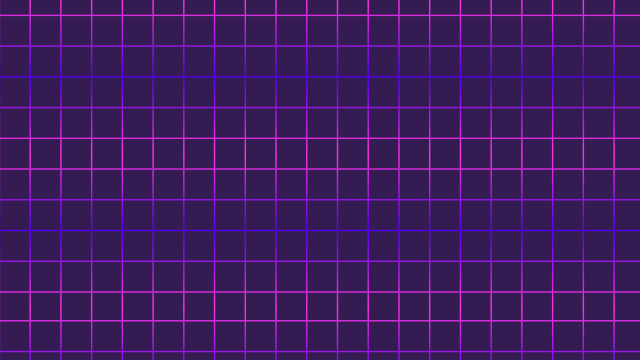
Write a WebGL 2 fragment shader that draws this pattern.

```glsl
#version 300 es
precision highp float;
// Neon square grid on dark violet, its lines fading between pink and blue down the canvas.

uniform vec2 u_resolution;
out vec4 fragColor;

// Pixel coverage of a line of the given width, at a distance from its centre
float lineCoverage(float dist, float width, float pixel) {
    float low = max(dist - 0.5 * pixel, -0.5 * width);
    float high = min(dist + 0.5 * pixel, 0.5 * width);
    return clamp((high - low) / pixel, 0.0, 1.0);
}

void main() {
    // Canvas heights, with y measured down from the top
    float pixel = 1.0 / u_resolution.y;
    vec2 pos = gl_FragCoord.xy * pixel;
    pos.y = 1.0 - pos.y;

    // Ten rows to a tile; the tile is cut slightly short, so the row at the seam is narrower
    float cell = 0.08537;
    float tileY = mod(pos.y, 0.8484);

    // Distance to the nearest vertical and horizontal line
    float distX = abs(fract((pos.x - 0.0838) / cell + 0.5) - 0.5) * cell;
    float distY = abs(fract(tileY / cell) - 0.5) * cell;
    float grid = max(lineCoverage(distX, 0.0039, pixel), lineCoverage(distY, 0.0039, pixel));

    // Pink to blue and back over every five rows
    float pinkness = abs(fract(tileY / (5.0 * cell)) * 2.0 - 1.0);
    vec3 neon = mix(vec3(0.33, 0.0, 0.93), vec3(1.0, 0.21, 0.88), pinkness);

    vec3 violet = vec3(0.205, 0.11, 0.325);
    fragColor = vec4(mix(violet, neon, grid), 1.0);
}
```
